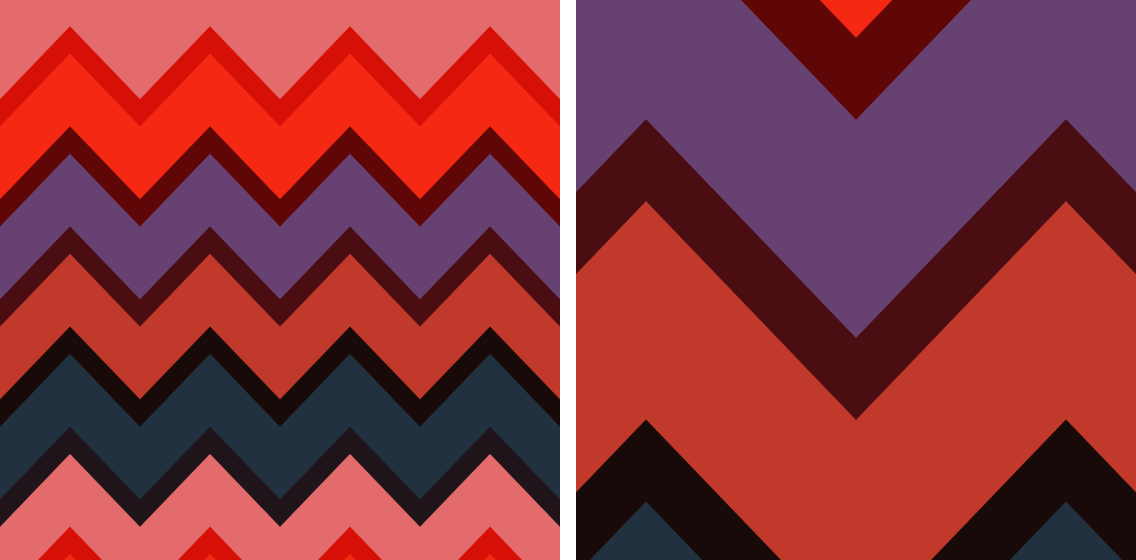
Left, the full canvas; right, a detail of the centre.
A Shadertoy shader for this pattern:

```glsl
// Triangle wave: 0 at the peaks, 1 in the valleys
float zigzag(float x) {
    return abs(fract(x) - 0.5) * 2.0;
}

// Smoothed step over about one pixel across the sloped edge
float edge(float depth) {
    float soft = 1.0 / iResolution.y;
    return smoothstep(-soft, soft, depth);
}

void mainImage(out vec4 fragColor, in vec2 fragCoord) {
    vec2 uv = fragCoord / iResolution.xy;

    vec3 shadows[5] = vec3[5](
        vec3(0.843, 0.063, 0.027),  // scarlet
        vec3(0.373, 0.027, 0.027),  // maroon
        vec3(0.290, 0.051, 0.071),  // wine
        vec3(0.090, 0.039, 0.031),  // black
        vec3(0.118, 0.078, 0.098)); // plum black
    vec3 fills[5] = vec3[5](
        vec3(0.961, 0.157, 0.078),  // red
        vec3(0.404, 0.255, 0.443),  // purple
        vec3(0.757, 0.224, 0.169),  // brick
        vec3(0.133, 0.192, 0.247),  // navy
        vec3(0.890, 0.420, 0.420)); // pink

    // Depth below the topmost chevron edge
    float depth = 1.0 - uv.y - 0.0469 - 0.1302 * zigzag(uv.x * 4.0);

    // Plain pink above, then each lower chevron covers the one before
    vec3 color = fills[4];
    for (int i = 0; i < 6; i++) {
        float bandDepth = depth - float(i) * 0.1787;
        color = mix(color, shadows[i % 5], edge(bandDepth));
        color = mix(color, fills[i % 5], edge(bandDepth - 0.0488));
    }

    fragColor = vec4(color, 1.0);
}
```
